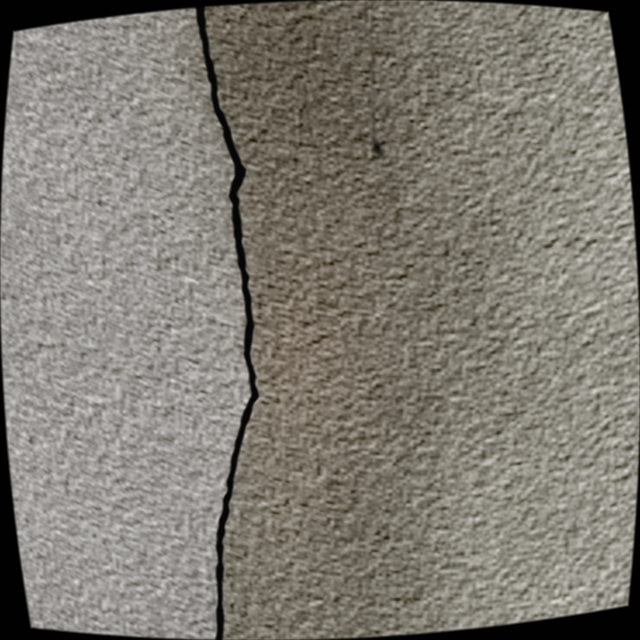
Give the GLSL for this texture, as a WebGL 2 fragment shader.

```glsl
#version 300 es
precision highp float;
// Weathered plaster slab with bowed edges, split by a dark vertical crack.

uniform vec2 u_resolution;
out vec4 outColor;

const vec3 VOID_BLACK = vec3(0.004);
const vec3 PALE_GREY = vec3(0.610, 0.602, 0.588);
const vec3 WARM_GREY = vec3(0.590, 0.580, 0.542);
const vec3 DAMP_BROWN = vec3(0.420, 0.395, 0.340);
const vec3 CRACK_BLACK = vec3(0.025, 0.024, 0.022);

float hash(vec2 cell) {
    vec3 h = fract(cell.xyx * vec3(0.1031, 0.1030, 0.0973));
    h += dot(h, h.yzx + 33.33);
    return fract((h.x + h.y) * h.z);
}

float noise(vec2 p) {
    vec2 cell = floor(p);
    vec2 f = fract(p);
    f = f * f * (3.0 - 2.0 * f);
    float low = mix(hash(cell), hash(cell + vec2(1, 0)), f.x);
    float high = mix(hash(cell + vec2(0, 1)), hash(cell + vec2(1, 1)), f.x);
    return mix(low, high, f.y);
}

float fbm(vec2 p) {
    float sum = 0.0;
    float gain = 0.5;
    for (int i = 0; i < 4; i++) {
        sum += gain * noise(p);
        p = p * 2.03 + 17.3;
        gain *= 0.5;
    }
    return sum;
}

// Parabola through three values at t = 0, 0.5 and 1.
float bow(float t, float first, float middle, float last) {
    return mix(first, last, t) + 4.0 * t * (1.0 - t) * (middle - 0.5 * (first + last));
}

float ramp(float t, float start, float end, float rise) {
    return rise * clamp((t - start) / (end - start), 0.0, 1.0);
}

// Positive inside the slab, in canvas units.
float slabDepth(vec2 p) {
    float tx = (p.x - 0.035) / 0.93;
    float ty = (p.y - 0.035) / 0.93;
    float left = p.x - bow(ty, 0.046, 0.001, 0.023);
    float right = bow(ty, 0.979, 0.999, 0.953) - p.x;
    float bottom = p.y - bow(tx, 0.021, 0.001, 0.051);
    float top = bow(tx, 0.953, 0.999, 0.979) - p.y;
    return min(min(left, right), min(bottom, top));
}

// Horizontal position of the crack, with v measured down from the top.
float crackX(float v) {
    float x = 0.312 + ramp(v, 0.02, 0.17, 0.028) + ramp(v, 0.17, 0.265, 0.036);
    x += ramp(v, 0.275, 0.306, -0.011) + ramp(v, 0.306, 0.508, 0.027);
    x += ramp(v, 0.508, 0.553, -0.007) + ramp(v, 0.553, 0.60, 0.012);
    x += ramp(v, 0.62, 0.69, -0.024) + ramp(v, 0.69, 0.835, -0.029);
    return x + 0.004 * (noise(vec2(v * 60.0, 3.0)) - 0.5);
}

float blob(vec2 p, vec2 center, vec2 radius) {
    vec2 d = (p - center) / radius;
    return exp(-dot(d, d));
}

// Fine rough surface, its grain following a shallow bowl shape.
float grainHeight(vec2 p) {
    vec2 q = vec2(p.x, p.y - 0.5 * (p.x - 0.65) * (p.x - 0.65));
    return 0.60 * noise(q * vec2(75.0, 115.0)) + 0.55 * noise(q * vec2(140.0, 190.0) + 41.0);
}

// Broad stains; side is the signed distance to the right of the crack.
vec3 stainColor(vec2 p, float side) {
    float patches = fbm(p * vec2(7.0, 5.0)) - 0.47;
    float reach = mix(0.62, 0.66, p.y);
    float damp = (1.0 - smoothstep(0.10, reach, side + 0.15 * patches)) * mix(0.62, 1.0, p.y);
    vec3 rightColor = mix(WARM_GREY, DAMP_BROWN, damp);
    float smudge = 0.75 * exp(min(side, 0.0) / 0.075) * smoothstep(0.25, 1.0, p.y);
    vec3 leftColor = mix(PALE_GREY, DAMP_BROWN, smudge);
    vec3 color = mix(leftColor, rightColor, smoothstep(-0.015, 0.025, side));
    color += vec3(0.040, 0.020, 0.018) * blob(p, vec2(0.47, 0.45), vec2(0.11, 0.20));
    float streakX = 0.67 - 0.10 * p.y;
    float streak = exp(-pow((p.x - streakX) / 0.04, 2.0));
    color -= 0.030 * streak * (0.7 + patches);
    color -= 0.040 * blob(p, vec2(0.57, 0.92), vec2(0.20, 0.15));
    return color + 0.10 * patches;
}

void main() {
    vec2 p = gl_FragCoord.xy / u_resolution;
    float soft = max(0.0030, 1.0 / min(u_resolution.x, u_resolution.y));
    float v = 1.0 - p.y;
    float side = p.x - crackX(v);

    // Plaster lit from the upper left
    vec3 color = stainColor(p, side);
    float relief = grainHeight(p) - grainHeight(p + vec2(-0.0042, 0.0050));
    float speckle = noise(p * 185.0) - 0.5;
    color += (0.28 * relief + 0.16 * speckle) * vec3(0.97, 1.0, 1.03);

    // Brownish pits in the shaded hollows
    float pits = smoothstep(0.10, 0.55, -relief) * smoothstep(0.35, 0.65, fbm(p * 32.0));
    color -= pits * vec3(0.075, 0.080, 0.100);

    // Small chip and the hairline above it
    vec2 chip = p - vec2(0.590, 0.768);
    float chipMask = blob(vec2(chip.x + 0.35 * chip.y, chip.y), vec2(0), vec2(0.007, 0.014));
    float hairline = exp(-pow((p.x - 0.585 + 0.02 * (p.y - 0.77)) / 0.003, 2.0));
    color *= 1.0 - 0.85 * chipMask - 0.10 * hairline * smoothstep(0.74, 0.82, p.y);

    // Crack with a ragged width
    float halfWidth = mix(0.0048, 0.0062, p.y) + 0.003 * (noise(vec2(v * 90.0, 9.0)) - 0.5);
    halfWidth += 0.002 * exp(-pow((v - 0.27) / 0.025, 2.0));
    float crack = 1.0 - smoothstep(-soft, soft, abs(side) - halfWidth);
    color = mix(color, CRACK_BLACK, crack);

    float slab = smoothstep(-soft, soft, slabDepth(p));
    outColor = vec4(mix(VOID_BLACK, clamp(color, 0.0, 1.0), slab), 1.0);
}
```
